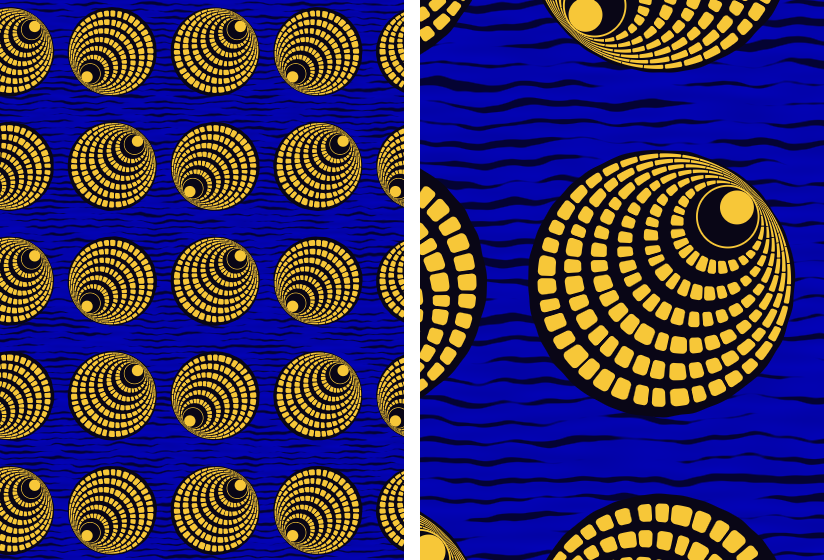
Left: the whole. Right: its middle third, enlarged.
Reproduce this pattern procedurally as a Shadertoy shader.

```glsl
#define VIEW_HEIGHT 5.447              // canvas height in column widths
#define CELL vec2(1.0, 1.1156)
#define ORIGIN vec2(0.092, 0.482)      // centre of the lowest left disc
#define DISC_RADIUS 0.433
#define RING_RADIUS 0.411
#define CORE_RADIUS 0.100
#define DOT_RADIUS 0.055
#define RING_COUNT 6
#define STREAK_PITCH 0.064
#define BLUE vec3(0.012, 0.012, 0.68)
#define INK vec3(0.035, 0.025, 0.085)
#define GOLD vec3(0.97, 0.78, 0.22)

const float TAU = 6.2831853;

float hash(vec2 p) {
    return fract(sin(dot(p, vec2(127.1, 311.7))) * 43758.545);
}

float corner(vec2 cell, vec2 offset) {
    float a = TAU * hash(cell);
    return dot(vec2(cos(a), sin(a)), offset);
}

// Gradient noise, roughly -0.7 to 0.7
float noise(vec2 p) {
    vec2 i = floor(p), f = p - i;
    vec2 u = f * f * f * (f * (f * 6.0 - 15.0) + 10.0);
    vec2 e = vec2(1.0, 0.0);
    return mix(mix(corner(i, f), corner(i + e, f - e), u.x),
               mix(corner(i + e.yx, f - e.yx), corner(i + 1.0, f - 1.0), u.x), u.y);
}

float cover(float d, float px) {
    return clamp(0.5 - d / px, 0.0, 1.0);
}

// Circles shrink towards the dot side, nearly touching there
vec2 ringCentre(float radius) {
    return vec2(0.014 + 0.936 * (RING_RADIUS - radius), 0.0);
}

float circle(vec2 q, float radius) {
    return length(q - ringCentre(radius)) - radius;
}

// Wavy rows of tapering horizontal strokes
vec3 ground(vec2 p, float px) {
    float wave = 0.035 * noise(p * vec2(3.0, 2.0)) + 0.022 * noise(p * vec2(9.0, 5.0) + 7.0);
    float y = (p.y + wave) / STREAK_PITCH;
    float row = floor(y);
    float stroke = noise(vec2(p.x * 3.2 + 31.0 * hash(vec2(row, 2.0)), row * 1.37 + 0.5));
    float fray = 0.05 * noise(p * vec2(20.0, 45.0));
    float width = 0.10 + 0.30 * stroke + fray;
    float d = (abs(y - row - 0.5) - width) * STREAK_PITCH;
    float tone = 1.0 + 0.10 * noise(p * vec2(4.0, 24.0));
    return mix(BLUE * tone, vec3(0.015, 0.012, 0.20), cover(d, 1.4 * px) * smoothstep(0.0, 0.08, width));
}

// One eccentric ring cut into rounded blocks
float blockRing(vec2 q, int k, float seed) {
    float t = float(k) / float(RING_COUNT);
    float pitch = (RING_RADIUS - CORE_RADIUS) / float(RING_COUNT);
    float outer = mix(RING_RADIUS, CORE_RADIUS, t);
    float inner = outer - pitch * mix(0.68, 0.46, t);
    float dOuter = circle(q, outer), dInner = circle(q, inner);
    float halfBand = 0.5 * (dInner - dOuter);

    float count = floor(mix(38.0, 22.0, t));
    vec2 c = q - ringCentre(outer);
    float turn = atan(c.y, -c.x) / TAU * count;
    turn += 0.30 * noise(vec2(turn * 0.8 + seed, float(k) * 3.7)) + 4.0 * noise(q * 6.0 + seed) * halfBand;
    float id = floor(turn);
    float arc = TAU * length(c) / count;
    float gap = min(arc * (0.06 + 0.10 * hash(vec2(id + seed, float(k)))), halfBand * 0.35);

    vec2 b = vec2((turn - id - 0.5) * arc, 0.5 * (dOuter + dInner));
    vec2 size = vec2(0.5 * arc - gap, halfBand);
    float bevel = 0.55 * min(size.x, size.y);
    vec2 e = abs(b) - size + bevel;
    return length(max(e, 0.0)) + min(max(e.x, e.y), 0.0) - bevel;
}

void mainImage(out vec4 fragColor, in vec2 fragCoord) {
    float px = VIEW_HEIGHT / iResolution.y;
    vec2 p = fragCoord * px;
    vec3 colour = ground(p, px);

    // Alternate discs face opposite corners
    vec2 id = round((p - ORIGIN) / CELL);
    vec2 local = p - ORIGIN - id * CELL;
    float facing = 1.0 - 2.0 * mod(id.x + id.y, 2.0);
    vec2 axis = facing * vec2(0.7071);
    vec2 q = vec2(dot(local, axis), dot(local, vec2(-axis.y, axis.x)));
    float seed = 17.0 * hash(id + 40.0);

    float rim = length(q) - DISC_RADIUS - 0.006 * noise(local * 14.0 + seed);
    colour = mix(colour, INK, cover(rim, px));

    // Rings, fine line around the core, solid dot
    float gold = 0.0;
    for (int k = 0; k < RING_COUNT; k++) {
        gold = max(gold, cover(blockRing(q, k, seed), px));
    }
    gold = max(gold, cover(abs(circle(q, CORE_RADIUS)) - 0.003, px));
    gold = max(gold, cover(circle(q, DOT_RADIUS), px));
    gold *= cover(rim, px);
    fragColor = vec4(mix(colour, GOLD, gold), 1.0);
}
```
